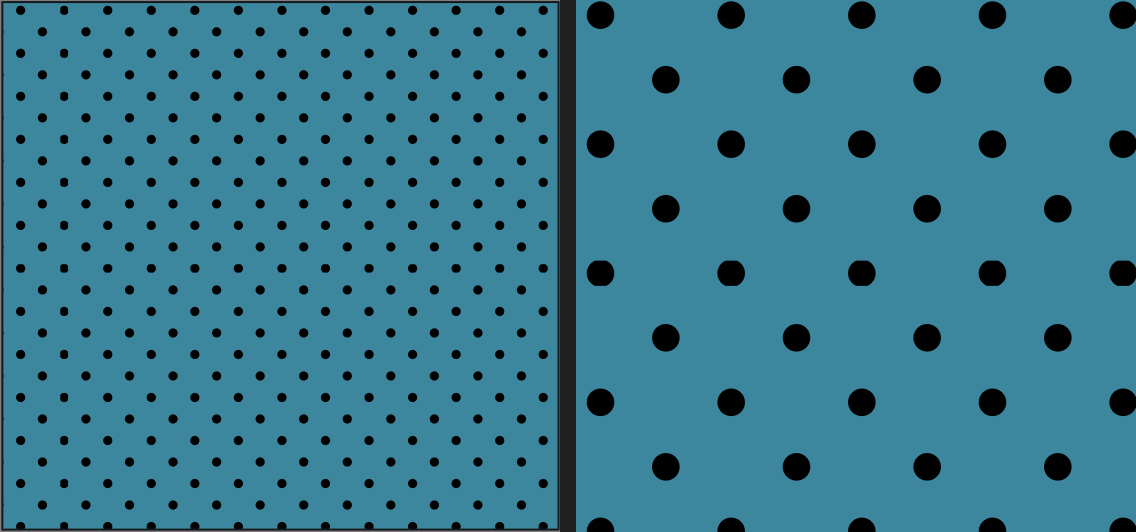
Left: the whole. Right: its middle third, enlarged.
Write a Shadertoy shader that draws this pattern.

```glsl
// Black polka dots in staggered rows on flat teal, inside a thin dark frame with a grey rim.
// Two interleaved square-ish lattices give the stagger; a few dots are slightly clipped.
// Lengths are fractions of the canvas width, measured from the top left corner.

#define DOT_PITCH    vec2(0.07777, 0.07682)
#define FIRST_DOT    vec2(0.03685, 0.01840)
#define DOT_RADIUS   0.0082
#define NARROW_HALF  0.0070
#define FLAT_HALF    0.0075
#define FRAME_INSET  vec4(0.0042, 0.0037, 0.0026, 0.0043) // left, top, right, bottom
#define FRAME_HALF   0.0018
#define TEAL         vec3(0.24, 0.53, 0.62)
#define DOT_BLACK    vec3(0.005)
#define FRAME_DARK   vec3(0.08, 0.10, 0.11)
#define RIM_GREY     vec3(0.50, 0.49, 0.50)

// Smooth coverage of a signed distance, one pixel wide
float coverage(float dist, float pixel) {
    return clamp(0.5 - dist / pixel, 0.0, 1.0);
}

float boxDistance(vec2 p, vec2 halfSize) {
    vec2 d = abs(p) - halfSize;
    return length(max(d, 0.0)) + min(max(d.x, d.y), 0.0);
}

// Nearest dot of one lattice; the main lattice has a narrow column and a flat row
float dotDistance(vec2 p, float stagger) {
    vec2 grid = (p - FIRST_DOT) / DOT_PITCH - 0.5 * stagger;
    vec2 cell = floor(grid + 0.5);
    vec2 local = (grid - cell) * DOT_PITCH;
    float dist = length(local) - DOT_RADIUS;
    if (stagger < 0.5) {
        if (cell.x == 1.0) dist = max(dist, abs(local.x) - NARROW_HALF);
        if (cell.y == 6.0) dist = max(dist, abs(local.y) - FLAT_HALF);
    }
    return dist;
}

void mainImage(out vec4 fragColor, in vec2 fragCoord) {
    float pixel = 1.0 / iResolution.x;
    vec2 canvas = vec2(1.0, iResolution.y * pixel);
    vec2 p = vec2(fragCoord.x, iResolution.y - fragCoord.y) * pixel;

    // Staggered dots
    float dots = min(dotDistance(p, 0.0), dotDistance(p, 1.0));
    vec3 color = mix(TEAL, DOT_BLACK, coverage(dots, pixel));

    // Grey rim outside the frame, then the frame line itself
    vec2 low = FRAME_INSET.xy;
    vec2 high = canvas - FRAME_INSET.zw;
    float frame = boxDistance(p - 0.5 * (low + high), 0.5 * (high - low));
    color = mix(color, RIM_GREY, coverage(-frame, pixel));
    color = mix(color, FRAME_DARK, coverage(abs(frame) - FRAME_HALF, pixel));

    fragColor = vec4(color, 1.0);
}
```
